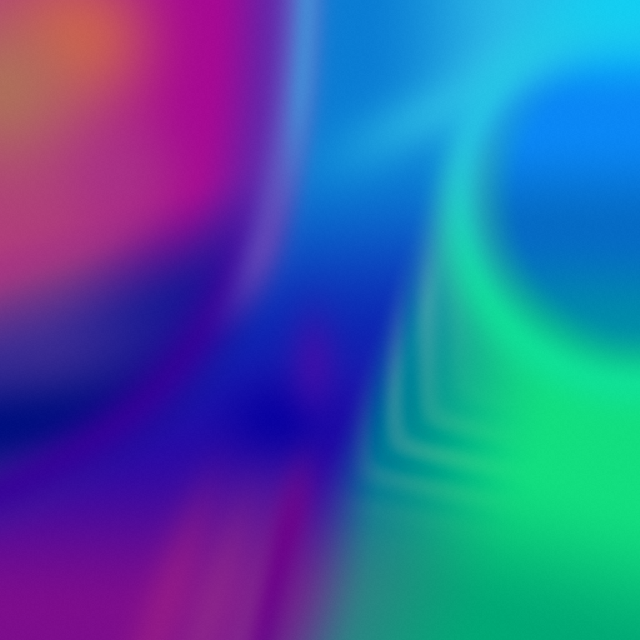
Give the GLSL for this background, as a Shadertoy shader.

```glsl
float glow(float d, float width) {
    return exp(-d * d / (width * width));
}

float blob(vec2 p, vec2 center, vec2 size) {
    return glow(length((p - center) / size), 1.0);
}

float hash(vec2 p) {
    return fract(sin(dot(p, vec2(12.9898, 78.233))) * 43758.5453);
}

// Warm upper left corner above a navy hollow
vec3 leftField(vec2 p, float ribbon) {
    vec3 warm = mix(vec3(0.69, 0.24, 0.48), vec3(0.65, 0.03, 0.58), smoothstep(0.08, 0.31, p.x));
    warm = mix(warm, vec3(0.82, 0.38, 0.30), 0.9 * blob(p, vec2(0.12, 0.94), vec2(0.11, 0.10)));
    warm = mix(warm, vec3(0.68, 0.46, 0.34), 0.85 * blob(p, vec2(0.0, 0.86), vec2(0.12, 0.12)));
    warm = mix(warm, vec3(0.66, 0.20, 0.53), 0.7 * blob(p, vec2(0.19, 0.72), vec2(0.10, 0.09)));
    warm = mix(warm, vec3(0.38, 0.14, 0.66), smoothstep(-0.14, -0.03, ribbon));

    vec3 hollow = mix(vec3(0.25, 0.18, 0.58), vec3(0.09, 0.10, 0.58), smoothstep(0.05, 0.3, p.x));
    hollow = mix(hollow, vec3(0.0, 0.06, 0.50), glow(p.y - 0.33 - 0.1 * p.x, 0.075));
    hollow = mix(hollow, vec3(0.22, 0.0, 0.60), 0.9 * glow(ribbon + 0.025, 0.055));

    float fold = p.y - 0.56 - 0.33 * p.x;
    vec3 color = mix(hollow, warm, smoothstep(-0.13, 0.06, fold));
    return mix(color, vec3(0.66, 0.19, 0.53), 0.5 * glow(fold - 0.02, 0.035) * smoothstep(0.3, 0.1, p.x));
}

// Blue column that sinks into violet
vec3 middleField(vec2 p) {
    vec3 color = mix(vec3(0.05, 0.15, 0.70), vec3(0.04, 0.49, 0.83), smoothstep(0.46, 0.76, p.y));
    color = mix(vec3(0.16, 0.04, 0.65), color, smoothstep(0.27, 0.52, p.y));
    color = mix(vec3(0.49, 0.05, 0.55), color, smoothstep(0.04, 0.32, p.y));
    color = mix(color, vec3(0.02, 0.0, 0.63), 0.9 * blob(p, vec2(0.44, 0.34), vec2(0.09, 0.07)));
    color = mix(color, vec3(0.28, 0.05, 0.66), 0.7 * blob(p, vec2(0.49, 0.43), vec2(0.04, 0.08)));

    // Rosy streaks fanning out from below
    for (int i = 0; i < 3; i++) {
        float k = float(i);
        float x = 0.24 + 0.075 * k + (0.35 - 0.04 * k) * p.y;
        vec3 tint = mix(vec3(0.62, 0.13, 0.52), vec3(0.53, 0.25, 0.56), 0.5 * k);
        color = mix(color, tint, 0.6 * glow(p.x - x, 0.04) * smoothstep(0.36, 0.06, p.y));
    }
    float stem = p.x - 0.415 - 0.2 * p.y;
    return mix(color, vec3(0.42, 0.0, 0.54), 0.85 * glow(stem, 0.03) * smoothstep(0.34, 0.16, p.y));
}

// Slate folds that open into green
vec3 rightField(vec2 p) {
    vec3 slate = mix(vec3(0.04, 0.42, 0.62), vec3(0.25, 0.58, 0.74), smoothstep(0.3, 0.68, p.y));
    slate = mix(vec3(0.25, 0.45, 0.55), slate, smoothstep(0.06, 0.28, p.y));
    vec3 green = mix(vec3(0.0, 0.66, 0.46), vec3(0.07, 0.87, 0.50), smoothstep(0.02, 0.28, p.y + 0.3 * (p.x - 0.8)));
    vec3 color = mix(slate, green, smoothstep(0.56, 0.92, p.x + 0.3 * (0.5 - p.y)));

    // Nested corner ripples
    vec2 q = p - vec2(0.6, 0.29 - 0.2 * (p.x - 0.6));
    float corner = 0.5 * (q.x + q.y - sqrt((q.x - q.y) * (q.x - q.y) + 0.0006));
    float fade = glow(corner - 0.02, 0.08) * smoothstep(0.85, 0.62, p.x) * smoothstep(0.7, 0.5, p.y);
    return color + vec3(0.09, 0.03, 0.01) * fade * sin(115.0 * corner);
}

void mainImage(out vec4 fragColor, in vec2 fragCoord) {
    vec2 p = fragCoord / iResolution.xy;

    // Signed distance to the rising ribbon
    float decay = exp(-4.9 * (p.y - 0.2));
    float slope = 2.35 * decay;
    float ribbon = (p.x - 0.48 * (1.0 - decay)) / sqrt(1.0 + slope * slope);

    vec3 color = mix(leftField(p, ribbon), middleField(p), smoothstep(-0.05, 0.05, ribbon));
    float upper = smoothstep(0.45, 0.62, p.y);
    color = mix(color, vec3(0.43, 0.30, 0.73), 0.75 * glow(ribbon + 0.005, 0.035) * upper);
    color = mix(color, vec3(0.25, 0.60, 0.86), 0.75 * glow(ribbon - 0.01, 0.025) * smoothstep(0.62, 0.88, p.y));

    // Slanted boundary between blue and teal
    float slant = p.x - 0.42 - 0.36 * p.y;
    float spread = mix(0.12, 0.055, smoothstep(0.0, 0.4, p.y));
    float teal = smoothstep(-0.3 * spread, 1.2 * spread, slant);
    color = mix(color, rightField(p), teal * smoothstep(0.92, 0.72, p.y));

    // Cyan sky and its beam
    color = mix(color, vec3(0.18, 0.72, 0.90), smoothstep(0.56, 0.82, p.x) * smoothstep(0.74, 0.92, p.y));
    float run = p.x - 0.47;
    float beam = p.y - 0.74 - 0.33 * run - 0.4 * run * run;
    color = mix(color, vec3(0.18, 0.75, 0.90), 0.75 * glow(beam, 0.055) * smoothstep(0.44, 0.7, p.x));

    // Blue disc with a luminous rim
    float radius = length((p - vec2(1.0, 0.69)) / vec2(0.28, 0.29));
    vec3 rim = mix(vec3(0.06, 0.88, 0.60), vec3(0.15, 0.77, 0.90), smoothstep(0.48, 0.82, p.y));
    vec3 core = mix(vec3(0.0, 0.55, 0.66), vec3(0.02, 0.42, 0.77), smoothstep(0.48, 0.64, p.y));
    core = mix(core, vec3(0.04, 0.53, 0.96), smoothstep(0.64, 0.80, p.y));
    core = mix(core, vec3(0.04, 0.78, 0.97), smoothstep(0.83, 0.98, p.y));
    color = mix(color, rim, 0.85 * glow(radius - 1.0, 0.14));
    color = mix(color, core, smoothstep(1.02, 0.66, radius));
    color = mix(color, vec3(0.05, 0.82, 0.96), 0.8 * blob(p, vec2(1.0, 1.0), vec2(0.16, 0.08)));

    // Fine grain
    color += 0.012 * (hash(floor(p * 512.0)) - 0.5);
    fragColor = vec4(clamp(color, 0.0, 1.0), 1.0);
}
```
